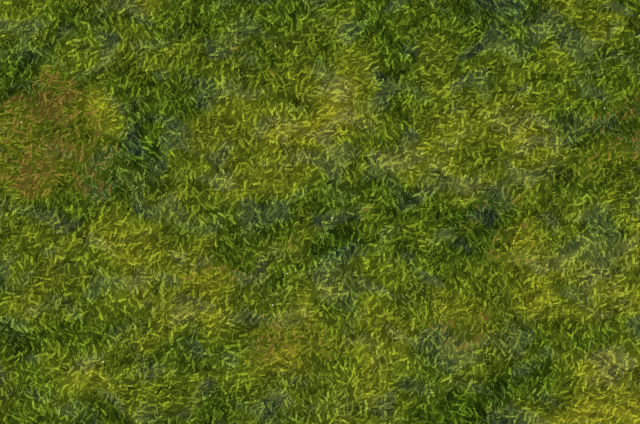
Reproduce this texture procedurally as a WebGL 2 fragment shader.

```glsl
#version 300 es
precision highp float;

uniform vec2 u_resolution;
out vec4 fragColor;

// Colours
const vec3 SHADOW = vec3(0.115, 0.150, 0.020);
const vec3 SUNLIT = vec3(0.555, 0.630, 0.150);
const vec3 PALE_SHIFT = vec3(0.005, 0.0, 0.090);
const vec3 SOIL = vec3(0.40, 0.30, 0.15);
const vec3 SPECK = vec3(0.68, 0.70, 0.60);

// Cells per canvas height
const float PATCH_SCALE = 4.5;
const float TUFT_SCALE = 11.0;
const float CLUMP_SCALE = 28.0;
const float BLADE_SCALE = 72.0;
const float FINE_BLADE_SCALE = 125.0;
const float SPECK_SCALE = 30.0;

// Shape and contrast
const vec2 FORESHORTEN = vec2(1.0, 1.5);
const float BLADE_HALF_LENGTH = 0.58;
const float BLADE_HALF_WIDTH = 0.21;
const float BLADE_SPREAD = 2.3;
const float BLADE_CONTRAST = 0.64;
const float FINE_CONTRAST = 0.56;
const float MEAN_TONE = 0.54;
const float GAP_TONE = -0.18;

// Integer hash: two random values in 0..1 per cell
vec2 hash2(vec2 cell, float seed) {
    uvec2 q = uvec2(ivec2(cell) + ivec2(4096)) + uvec2(uint(seed) * 977u);
    q = q * 1664525u + 1013904223u;
    q.x += q.y * 1664525u;
    q.y += q.x * 1664525u;
    q ^= q >> 16u;
    q.x += q.y * 1664525u;
    q.y += q.x * 1664525u;
    q ^= q >> 16u;
    return vec2(q & 65535u) / 65535.0;
}

// Smooth cellular noise: random cell values blended by distance
float softCells(vec2 p, float seed) {
    vec2 home = floor(p);
    float total = 0.0, weights = 0.0;
    for (int y = -1; y <= 1; y++)
    for (int x = -1; x <= 1; x++) {
        vec2 cell = home + vec2(x, y);
        vec2 d = cell + hash2(cell, seed) - p;
        float w = exp(-4.0 * dot(d, d));
        total += w * hash2(cell, seed + 1.0).x;
        weights += w;
    }
    return total / weights;
}

// Overlapping grass blades: one short stroke per cell, with its own tone
float blades(vec2 p, float pixel, float lean, float seed) {
    vec2 home = floor(p);
    float tone = GAP_TONE;
    for (int y = -1; y <= 1; y++)
    for (int x = -1; x <= 1; x++) {
        vec2 cell = home + vec2(x, y);
        vec2 look = hash2(cell, seed + 1.0);
        float angle = lean + (look.x - 0.5) * BLADE_SPREAD;
        vec2 axis = vec2(sin(angle), cos(angle));
        vec2 d = p - cell - hash2(cell, seed);
        float along = clamp(dot(d, axis), -BLADE_HALF_LENGTH, BLADE_HALF_LENGTH);
        float cover = clamp((BLADE_HALF_WIDTH - length(d - axis * along)) / pixel + 0.5, 0.0, 1.0);
        tone = mix(tone, look.y - 0.4, cover);
    }
    return tone;
}

// Rare tiny bright dots
float specks(vec2 p, float pixel) {
    vec2 cell = floor(p);
    vec2 centre = 0.2 + 0.6 * hash2(cell, 41.0);
    float dotMask = 1.0 - smoothstep(0.07 - pixel * 0.5, 0.07 + pixel * 0.5, length(p - cell - centre));
    return dotMask * step(0.992, hash2(cell, 42.0).x);
}

void main() {
    vec2 p = gl_FragCoord.xy / u_resolution.y;
    float pixel = 1.0 / u_resolution.y;

    // Broad patches and tufts, with wavering borders
    vec2 waver = 0.012 * sin(p.yx * vec2(37.0, 43.0) + 2.0 * sin(p * 19.0));
    vec2 ground = (p + waver) * FORESHORTEN;
    float patches = softCells(ground * PATCH_SCALE, 3.0) - 0.5;
    float tufts = softCells(ground * TUFT_SCALE, 7.0) - 0.5;
    float clumps = softCells(ground * CLUMP_SCALE, 11.0) - 0.5;
    float growth = 0.27 * patches + 0.27 * tufts + 0.30 * clumps;

    // Blades leaning together within each tuft
    float lean = 0.4 + 2.2 * tufts;
    float coarse = blades(p * BLADE_SCALE, pixel * BLADE_SCALE, lean, 15.0);
    float fine = blades(p * FINE_BLADE_SCALE, pixel * FINE_BLADE_SCALE, lean, 19.0);
    float tone = MEAN_TONE + growth + BLADE_CONTRAST * coarse + FINE_CONTRAST * fine;
    vec3 color = mix(SHADOW, SUNLIT, clamp(tone, 0.0, 1.15));

    // Yellower open turf, greener dark tufts, greyish dry tips
    color.r *= 1.0 + 0.35 * (0.5 * patches + 0.5 * tufts);
    float pale = smoothstep(0.45, 0.8, softCells(ground * 20.0, 23.0) + 0.4 * fine);
    color += PALE_SHIFT * pale;

    // Small bare spots and specks
    float bare = softCells(ground * 5.0, 29.0) + 0.25 * coarse + 0.2 * clumps;
    color = mix(color, SOIL * (0.35 + 0.9 * tone), 0.7 * smoothstep(0.93, 1.02, bare));
    color = mix(color, SPECK, specks(p * SPECK_SCALE, pixel * SPECK_SCALE));

    fragColor = vec4(color, 1.0);
}
```
